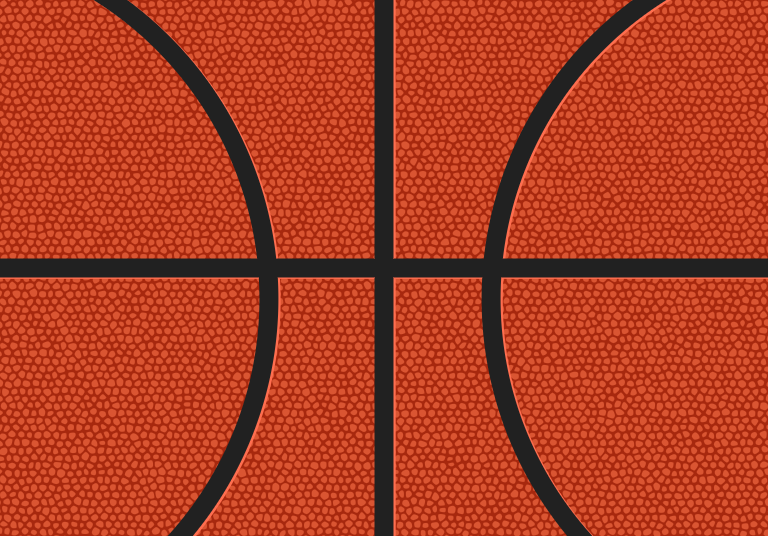
Write a WebGL 1 fragment shader that draws this texture.

```glsl
precision highp float;
// Pebbled orange ball leather crossed by dark seams with a thin lit edge.

uniform vec2 u_resolution;

// Lengths are fractions of the canvas height, measured from its centre.
const float SEAM_HALF_WIDTH = 0.0177;
const float ARC_RADIUS = 0.6747;
const vec2 LEFT_ARC_CENTRE = vec2(-0.8894, -0.0576);
const vec2 RIGHT_ARC_CENTRE = vec2(0.8745, -0.0576);
const vec2 HIGHLIGHT_OFFSET = vec2(0.0041, -0.0026);

// Pebble lengths are in units of the row pitch.
const float PEBBLE_ROWS = 72.0;
const float PEBBLE_ASPECT = 1.16;
const float PEBBLE_JITTER = 0.5;
const float PEBBLE_GAP = 0.135;
const float GAP_VARIATION = 0.08;
const float CORNER_SHARPNESS = 11.0;

const vec3 GROOVE_COLOUR = vec3(0.655, 0.155, 0.055);
const vec3 PEBBLE_COLOUR = vec3(0.855, 0.335, 0.195);
const vec3 HIGHLIGHT_COLOUR = vec3(1.0, 0.43, 0.31);
const vec3 SEAM_COLOUR = vec3(0.13);

vec2 hash2(vec2 cell) {
    vec3 h = fract(cell.xyx * vec3(0.1031, 0.1030, 0.0973));
    h += dot(h, h.yzx + 33.33);
    return fract((h.xx + h.yz) * h.zy);
}

// Index of the brick-staggered cell near q, stepped by a column and row.
vec2 cellIndex(vec2 q, vec2 stepBy) {
    float row = floor(q.y) + stepBy.y;
    float stagger = 0.5 * mod(row, 2.0);
    return vec2(floor(q.x / PEBBLE_ASPECT - stagger) + stepBy.x, row);
}

vec2 pebbleSite(vec2 cell) {
    vec2 jitter = (hash2(cell + 200.0) - 0.5) * PEBBLE_JITTER;
    float stagger = 0.5 * mod(cell.y, 2.0);
    vec2 site = cell + 0.5 + jitter + vec2(stagger, 0.0);
    return site * vec2(PEBBLE_ASPECT, 1.0);
}

// Signed depth inside a round-cornered Voronoi pebble, positive inside.
float pebbleDepth(vec2 q) {
    vec2 nearestCell = vec2(0.0);
    vec2 nearest = vec2(0.0);
    float nearestDist = 100.0;
    for (int j = -1; j <= 1; j++) {
        for (int i = -1; i <= 1; i++) {
            vec2 cell = cellIndex(q, vec2(float(i), float(j)));
            vec2 toSite = pebbleSite(cell) - q;
            float d = dot(toSite, toSite);
            if (d < nearestDist) {
                nearestDist = d;
                nearest = toSite;
                nearestCell = cell;
            }
        }
    }
    // Blend the distances to all cell walls so that corners become round.
    float wallSum = 0.0;
    for (int j = -2; j <= 2; j++) {
        for (int i = -2; i <= 2; i++) {
            vec2 cell = cellIndex(q, vec2(float(i), float(j)));
            vec2 toSite = pebbleSite(cell) - q;
            vec2 between = toSite - nearest;
            float span = length(between);
            if (span > 0.001) {
                float wall = dot(0.5 * (toSite + nearest), between / span);
                wallSum += exp(-CORNER_SHARPNESS * wall);
            }
        }
    }
    float gap = PEBBLE_GAP + GAP_VARIATION * (hash2(nearestCell + 317.0).x - 0.5);
    return -log(wallSum) / CORNER_SHARPNESS - gap;
}

// Signed distance to the cross and the two arcs, negative inside.
float seamDistance(vec2 p) {
    float cross = min(abs(p.x), abs(p.y));
    float leftArc = abs(length(p - LEFT_ARC_CENTRE) - ARC_RADIUS);
    float rightArc = abs(length(p - RIGHT_ARC_CENTRE) - ARC_RADIUS);
    return min(cross, min(leftArc, rightArc)) - SEAM_HALF_WIDTH;
}

float coverage(float depth, float pixel) {
    return clamp(depth / pixel + 0.5, 0.0, 1.0);
}

void main() {
    float pixel = 1.0 / u_resolution.y;
    vec2 p = (gl_FragCoord.xy - 0.5 * u_resolution) * pixel;

    // Leather
    float depth = pebbleDepth(p * PEBBLE_ROWS);
    float pebble = coverage(depth, pixel * PEBBLE_ROWS);
    vec3 colour = mix(GROOVE_COLOUR, PEBBLE_COLOUR, pebble);

    // Lit edge, then the seams over it
    float lit = coverage(-seamDistance(p - HIGHLIGHT_OFFSET), pixel);
    colour = mix(colour, HIGHLIGHT_COLOUR, lit);
    colour = mix(colour, SEAM_COLOUR, coverage(-seamDistance(p), pixel));

    gl_FragColor = vec4(colour, 1.0);
}
```
